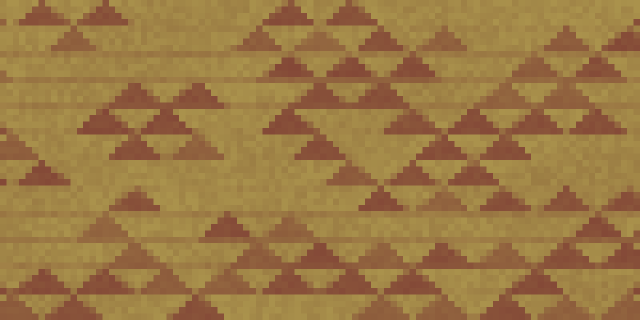
Reproduce this pattern procedurally as a WebGL 1 fragment shader.

```glsl
precision highp float;

uniform vec2 u_resolution;

// Lengths are fractions of the canvas height.
const float STITCHES = 50.0;         // woven cells up the canvas
const float ROWS = 12.0;             // triangle rows up the canvas
const float TRIANGLE_WIDTH = 0.19245;
const float EDGE_SOFTNESS = 0.006;
const float SEAM_INNER = 0.002;
const float SEAM_OUTER = 0.009;
const float SEAM_STRENGTH = 0.24;
const float FILLED_SHARE = 0.6;
const float WORN_SHARE = 0.27;
const float SEED = 7.3;
const vec3 STRAW_LIGHT = vec3(0.665, 0.572, 0.298);
const vec3 STRAW_DARK = vec3(0.605, 0.485, 0.262);
const vec3 RUST = vec3(0.515, 0.28, 0.215);

float hash(vec2 p) {
  return fract(sin(dot(p, vec2(127.1, 311.7)) + SEED) * 43758.545);
}

// Broad, slow unevenness of the dye, about -1 to 1.
float dyeDrift(vec2 p) {
  return 0.45 * sin(p.x * 7.0 + 2.0 * sin(p.y * 5.0))
       + 0.35 * sin(p.y * 17.0 - p.x * 4.0 + 1.3)
       + 0.20 * sin(p.x * 23.0 + p.y * 29.0);
}

// Dye strength of one triangle: zero when empty, lower when worn.
float triangleStrength(vec2 id) {
  float filled = step(hash(id + 19.0), FILLED_SHARE);
  float worn = step(hash(id + 53.0), WORN_SHARE);
  float variation = hash(id + 87.0);
  return filled * mix(0.88 + 0.12 * variation, 0.6 + 0.16 * variation, worn);
}

// x: triangle coverage, y: strength of the seam between rows.
vec2 triangleField(vec2 p) {
  float row = floor(p.y * ROWS);
  float rise = fract(p.y * ROWS);
  float along = p.x / TRIANGLE_WIDTH + 0.5 + 0.5 * mod(row, 2.0);
  float side = 0.5 * (1.0 - rise) - abs(fract(along) - 0.5);
  float slopeScale = 1.0 / length(vec2(1.0, 0.5 * TRIANGLE_WIDTH * ROWS));
  float inside = min(side * TRIANGLE_WIDTH * slopeScale, rise / ROWS);
  float coverage = smoothstep(-EDGE_SOFTNESS, EDGE_SOFTNESS, inside);
  float seamDistance = min(rise, 1.0 - rise) / ROWS;
  float seam = 1.0 - smoothstep(SEAM_INNER, SEAM_OUTER, seamDistance);
  return vec2(coverage * triangleStrength(vec2(floor(along), row)), seam);
}

vec3 weave(vec2 p, float centerX) {
  // Every stitch takes one colour, sampled at its centre.
  vec2 stitch = floor(p * STITCHES);
  vec2 q = (stitch + 0.5) / STITCHES;
  float grain = hash(stitch);
  float shade = 0.4 + 0.75 * (grain - 0.5) + 0.25 * dyeDrift(q);
  vec3 color = mix(STRAW_LIGHT, STRAW_DARK, clamp(shade, 0.0, 1.0));

  // Seams and triangles share the same rust dye.
  vec2 field = triangleField(vec2(q.x - centerX, q.y));
  color = mix(color, RUST, SEAM_STRENGTH * field.y);
  float wear = 1.0 - 0.14 * hash(stitch + 41.0);
  return mix(color, RUST, field.x * wear);
}

void main() {
  float centerX = 0.5 * u_resolution.x / u_resolution.y;
  vec3 total = vec3(0.0);
  // Four samples per pixel smooth the stitch edges.
  for (int j = 0; j < 2; j++) {
    for (int i = 0; i < 2; i++) {
      vec2 offset = 0.5 * vec2(float(i), float(j)) - 0.25;
      total += weave((gl_FragCoord.xy + offset) / u_resolution.y, centerX);
    }
  }
  gl_FragColor = vec4(total * 0.25, 1.0);
}
```
